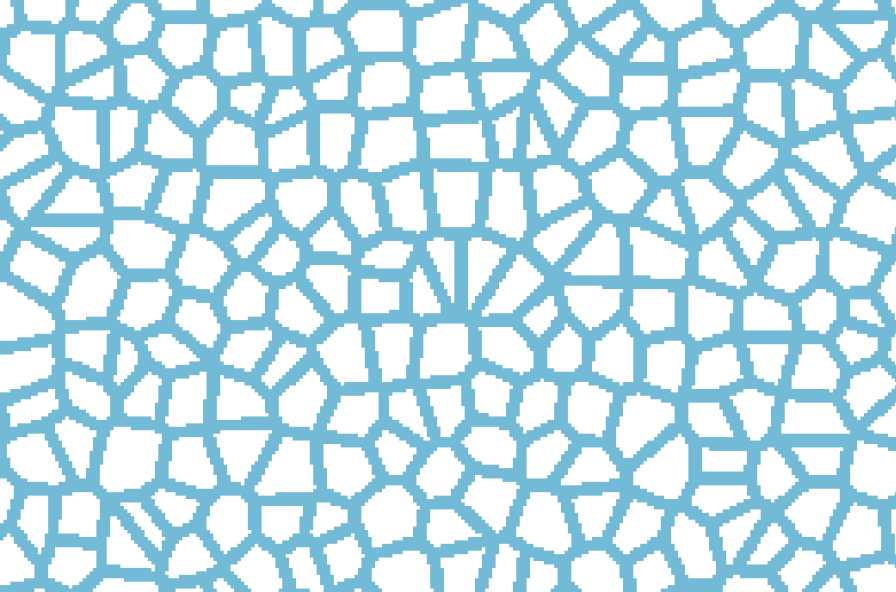
A WebGL 1 fragment shader for this pattern:

```glsl
precision highp float;
// Blocky blue web of irregular polygonal cells on white.

uniform vec2 u_resolution;

const float BLOCKS = 172.0; // coarse blocks per canvas height
const float CELLS = 11.3;   // cells per canvas height

vec2 hash2(vec2 p) {
  vec3 q = fract(p.xyx * vec3(0.1031, 0.1030, 0.0973));
  q += dot(q, q.yzx + 33.33);
  return fract((q.xx + q.yz) * q.zy);
}

// Jittered seed of a grid cell.
vec2 seed(vec2 cell) {
  return cell + 0.5 + 0.84 * (hash2(cell + 57.0) - 0.5);
}

// Distance from p to the nearest border between two cells.
float borderDistance(vec2 p) {
  vec2 base = floor(p);
  vec2 nearest = vec2(0.0);
  float nearestSq = 9.0;
  for (int y = -1; y <= 1; y++) {
    for (int x = -1; x <= 1; x++) {
      vec2 toSeed = seed(base + vec2(x, y)) - p;
      float distSq = dot(toSeed, toSeed);
      if (distSq < nearestSq) {
        nearestSq = distSq;
        nearest = toSeed;
      }
    }
  }
  float border = 9.0;
  for (int y = -2; y <= 2; y++) {
    for (int x = -2; x <= 2; x++) {
      vec2 toSeed = seed(base + vec2(x, y)) - p;
      vec2 gap = toSeed - nearest;
      if (dot(gap, gap) > 0.0001) {
        border = min(border, dot(0.5 * (toSeed + nearest), normalize(gap)));
      }
    }
  }
  return border;
}

// 1 inside a cell, 0 on the web, evaluated at a block centre.
float cellMask(vec2 block) {
  return step(0.125, borderDistance((block + 0.5) / BLOCKS * CELLS));
}

void main() {
  // Blend neighbouring blocks across about one pixel.
  vec2 pos = gl_FragCoord.xy / u_resolution.y * BLOCKS - 0.5;
  vec2 block = floor(pos);
  float pixel = BLOCKS / u_resolution.y;
  vec2 blend = clamp((pos - block - 0.5) / pixel + 0.5, 0.0, 1.0);
  float lower = mix(cellMask(block), cellMask(block + vec2(1.0, 0.0)), blend.x);
  float upper = mix(cellMask(block + vec2(0.0, 1.0)), cellMask(block + 1.0), blend.x);

  vec3 webBlue = vec3(0.45, 0.73, 0.84);
  vec3 cellWhite = vec3(1.0);
  gl_FragColor = vec4(mix(webBlue, cellWhite, mix(lower, upper, blend.y)), 1.0);
}
```
